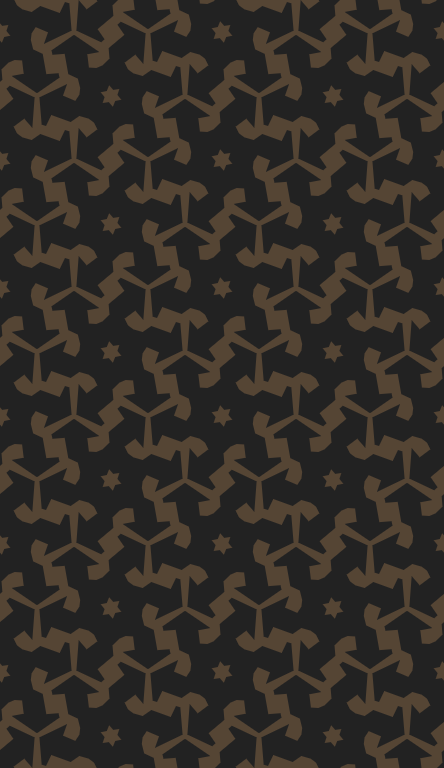
A Shadertoy shader for this pattern:

```glsl
// Interlocking three-armed hooks with small six-pointed stars on a dark ground.
// Space is folded with sixfold symmetry onto one hub; its arm is a polygon
// distance turned three ways, and the star is a folded line distance.

const float PI = 3.14159265;
const vec2 CELL = vec2(1.7320508, 1.0);   // rectangle holding two stars
const vec2 REPEATS = vec2(2.0, 6.0);
const vec3 GROUND = vec3(0.133, 0.133, 0.133);
const vec3 BROWN = vec3(0.335, 0.270, 0.203);

// Outline of one arm, hub at the origin, in 1/192 of the star spacing
const int CORNERS = 14;
const vec2 ARM[CORNERS] = vec2[CORNERS](
    vec2(3.2, -3.0), vec2(7.0, 48.0), vec2(19.0, 34.0), vec2(35.0, 46.0),
    vec2(30.0, 56.0), vec2(22.0, 62.0), vec2(8.0, 66.0), vec2(-5.0, 57.0),
    vec2(-34.0, 67.5), vec2(-50.4, 39.0), vec2(-21.4, 28.5),
    vec2(-13.5, 45.0), vec2(-7.0, 43.0), vec2(-3.2, -3.0));

vec2 rotate(vec2 p, float angle) {
    float c = cos(angle), s = sin(angle);
    return vec2(c * p.x - s * p.y, s * p.x + c * p.y);
}

// Offset from the nearest point of a rectangular lattice
vec2 wrapCell(vec2 p, vec2 size) {
    return mod(p + 0.5 * size, size) - 0.5 * size;
}

// Offset from the nearest star of the triangular lattice
vec2 nearestStar(vec2 p) {
    vec2 a = wrapCell(p, CELL);
    vec2 b = wrapCell(p - 0.5 * CELL, CELL);
    return dot(a, a) < dot(b, b) ? a : b;
}

// Signed distance to the arm polygon
float armDistance(vec2 p) {
    p *= 192.0;
    float nearest = 1e6, side = 1.0;
    for (int i = 0; i < CORNERS; i++) {
        vec2 a = ARM[i], b = ARM[(i + 1) % CORNERS];
        vec2 e = b - a, w = p - a;
        vec2 d = w - e * clamp(dot(w, e) / dot(e, e), 0.0, 1.0);
        nearest = min(nearest, dot(d, d));
        bool above = p.y >= a.y, below = p.y < b.y, left = e.x * w.y > e.y * w.x;
        if ((above && below && left) || (!above && !below && !left)) side = -side;
    }
    return side * sqrt(nearest) / 192.0;
}

// Three equal arms around a hub
float hubDistance(vec2 p) {
    float d = 1e6;
    for (int i = 0; i < 3; i++)
        d = min(d, armDistance(rotate(p, float(i) * 2.0 * PI / 3.0)));
    return d;
}

// Six-pointed star with one tip at the given angle
float starDistance(vec2 p, float tipAngle, float outer, float inner) {
    float a = atan(p.y, p.x) - tipAngle;
    a = abs(mod(a + PI / 6.0, PI / 3.0) - PI / 6.0);
    vec2 tip = vec2(outer, 0.0);
    vec2 edge = inner * vec2(cos(PI / 6.0), 0.5) - tip;
    vec2 normal = normalize(vec2(edge.y, -edge.x));
    return dot(length(p) * vec2(cos(a), sin(a)) - tip, normal);
}

void mainImage(out vec4 fragColor, in vec2 fragCoord) {
    vec2 p = fragCoord / iResolution.xy * REPEATS * CELL;
    float pixel = REPEATS.y / iResolution.y;

    // Fold around the nearest star so that its hub lies on the x axis
    vec2 q = nearestStar(p - vec2(0.0, 0.75));
    float sector = PI / 3.0;
    vec2 folded = rotate(q, -sector * floor(atan(q.y, q.x) / sector + 0.5));

    float hub = hubDistance(folded - vec2(1.0 / CELL.x, 0.0));
    float star = starDistance(q, radians(40.0), 0.085, 0.051);
    float cover = clamp(0.5 - min(hub, star) / pixel, 0.0, 1.0);
    fragColor = vec4(mix(GROUND, BROWN, cover), 1.0);
}
```
